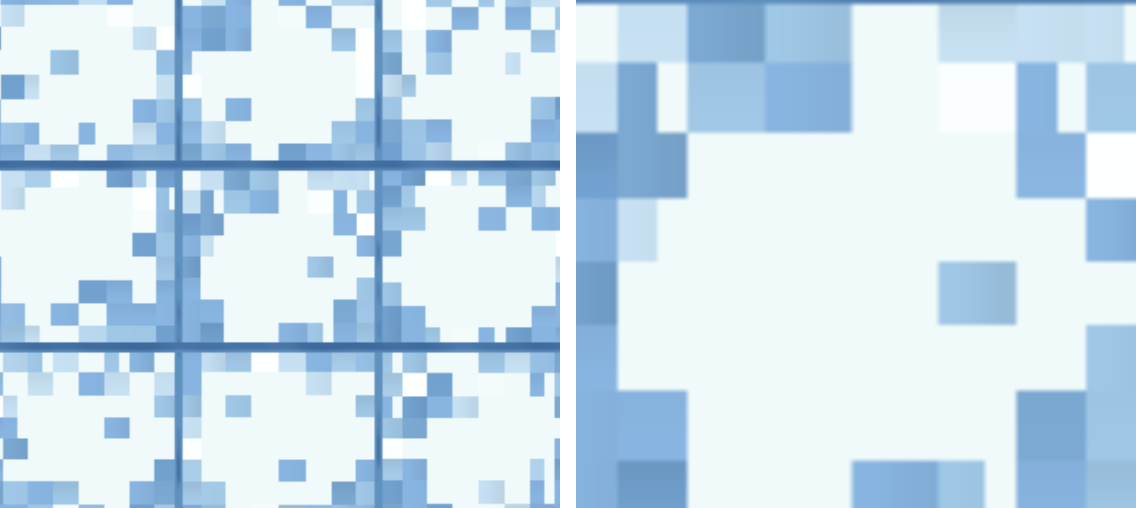
Left: the whole. Right: its middle third, enlarged.
A Shadertoy shader for this pattern:

```glsl
// Wall of pale square tiles, each with blocky blue patches crowding its edges.
// Every tile is an 8 by 8 grid of hashed blocks, densest in the lower corners;
// blue grout, shaded by layered sines, is drawn over the tile borders.

const vec2 TILE_SIZE = vec2(0.357, 0.358);   // share of the canvas
const vec2 GROUT_ORIGIN = vec2(0.319, 0.316);
const vec2 GROUT_HALF = vec2(0.020, 0.028);  // share of a tile
const float BLOCKS = 8.0;

const vec3 GLAZE = vec3(0.94, 0.98, 0.98);
const vec3 WHITE = vec3(0.995, 1.0, 1.0);
const vec3 PALE = vec3(0.76, 0.86, 0.93);
const vec3 SKY = vec3(0.61, 0.76, 0.88);
const vec3 BLUE = vec3(0.52, 0.69, 0.86);
const vec3 STEEL = vec3(0.38, 0.57, 0.75);
const vec3 NAVY = vec3(0.24, 0.41, 0.61);

float hash(vec2 p, float seed) {
    return fract(sin(dot(p, vec2(127.1, 311.7)) + seed * 74.7) * 4375.85);
}

float layeredSines(vec2 p) {
    return 0.5 + 0.25 * sin(p.x * 3.1 + p.y * 4.3)
               + 0.15 * sin(p.x * 7.7 - p.y * 6.1 + 1.3)
               + 0.10 * sin(p.x * 13.0 + p.y * 17.0 + 2.1);
}

float band(float x, float halfWidth, float soft) {
    return 1.0 - smoothstep(halfWidth - soft, halfWidth + soft, abs(x));
}

// Columns between a block and the nearer upright joint
float sideDistance(vec2 cell) {
    return min(cell.x, BLOCKS - 1.0 - cell.x);
}

// One in the stepped lower corners of a tile, zero elsewhere
float lowerCorner(vec2 cell) {
    return step(sideDistance(cell) + 0.5 * cell.y, 1.25);
}

// Chance that a block is painted: high around the rim, low in the middle
float patchChance(vec2 cell) {
    float radius = length((cell + 0.5 - vec2(4.0, 3.5)) / 4.0);
    float chance = mix(0.13, 0.68, smoothstep(0.55, 1.05, radius));
    float inset = step(sideDistance(cell) + cell.y, 2.5);
    return max(chance, max(0.8 * inset, lowerCorner(cell)));
}

vec3 blockTone(float k) {
    vec3 tone = mix(BLUE, SKY, smoothstep(0.34, 0.48, k));
    return mix(tone, PALE, smoothstep(0.66, 0.80, k));
}

// Colour of one block; local is the position inside it, from 0 to 1
vec3 blockColor(vec2 id, vec2 local, float soft) {
    vec2 cell = mod(id, BLOCKS);
    float chance = patchChance(cell);
    if (hash(id, 1.0) > chance) {
        float bare = step(0.75, hash(id, 2.0)) * smoothstep(0.2, 0.6, chance);
        return mix(GLAZE, WHITE, bare);
    }
    float corner = lowerCorner(cell);
    float k = hash(id, 3.0) * mix(1.0, 0.72, corner);
    vec3 color = blockTone(k);
    float deep = step(0.75, hash(id, 4.0)) * step(k, 0.6);
    color = mix(color, STEEL, 0.6 * deep);

    // Painted wash, a little denser toward one edge
    float wash = mix(local.x, local.y, step(0.5, hash(id, 9.0)));
    color *= 1.025 - 0.07 * smoothstep(0.1, 1.0, wash) * hash(id, 5.0);

    // Some scattered blocks are only part as wide
    float narrow = step(0.84, hash(id, 6.0)) * (1.0 - corner);
    float width = mix(2.0, 0.58, narrow);
    float cover = 1.0 - smoothstep(width - soft, width + soft, local.x);
    return mix(GLAZE, color, cover);
}

// Blend the four nearest blocks over a narrow seam
vec3 blockGrid(vec2 grid, float soft) {
    vec2 base = floor(grid - 0.5);
    vec2 seam = smoothstep(0.5 - soft, 0.5 + soft, fract(grid - 0.5));
    vec3 color = vec3(0.0);
    for (int j = 0; j < 2; j++) {
        for (int i = 0; i < 2; i++) {
            vec2 corner = vec2(i, j);
            vec2 weight = mix(1.0 - seam, seam, corner);
            vec2 id = base + corner;
            color += weight.x * weight.y * blockColor(id, grid - id, soft);
        }
    }
    return color;
}

vec3 addGrout(vec3 color, vec2 tilePos, float soft) {
    vec2 offset = tilePos - floor(tilePos + 0.5);
    float wear = layeredSines(tilePos * 1.7);

    // Upright joints: mid blue, darker in places
    float core = band(offset.x, GROUT_HALF.x * 0.5, soft);
    vec3 upright = mix(STEEL, NAVY, 0.7 * core * smoothstep(0.45, 0.9, wear));
    color = mix(color, upright, band(offset.x, GROUT_HALF.x, soft));

    // Level joints: thicker and darker, lighter along the lower lip
    float lip = smoothstep(0.0, -GROUT_HALF.y, offset.y);
    vec3 level = mix(NAVY, STEEL, clamp(0.7 * lip + 0.6 * wear - 0.15, 0.0, 1.0));
    return mix(color, level, band(offset.y, GROUT_HALF.y, soft));
}

void mainImage(out vec4 fragColor, in vec2 fragCoord) {
    vec2 tilePos = (fragCoord / iResolution.xy - GROUT_ORIGIN) / TILE_SIZE;
    float soft = max(0.0024, 0.75 / iResolution.y) / TILE_SIZE.y;

    // Uneven block widths that differ from tile to tile
    vec2 tile = floor(tilePos);
    vec2 uneven = vec2(hash(tile, 7.0), hash(tile, 8.0)) * 0.4 - 0.2;
    vec2 grid = tilePos * BLOCKS + uneven * sin(6.2832 * tilePos);

    vec3 color = blockGrid(grid, soft * BLOCKS);
    fragColor = vec4(addGrout(color, tilePos, soft), 1.0);
}
```
